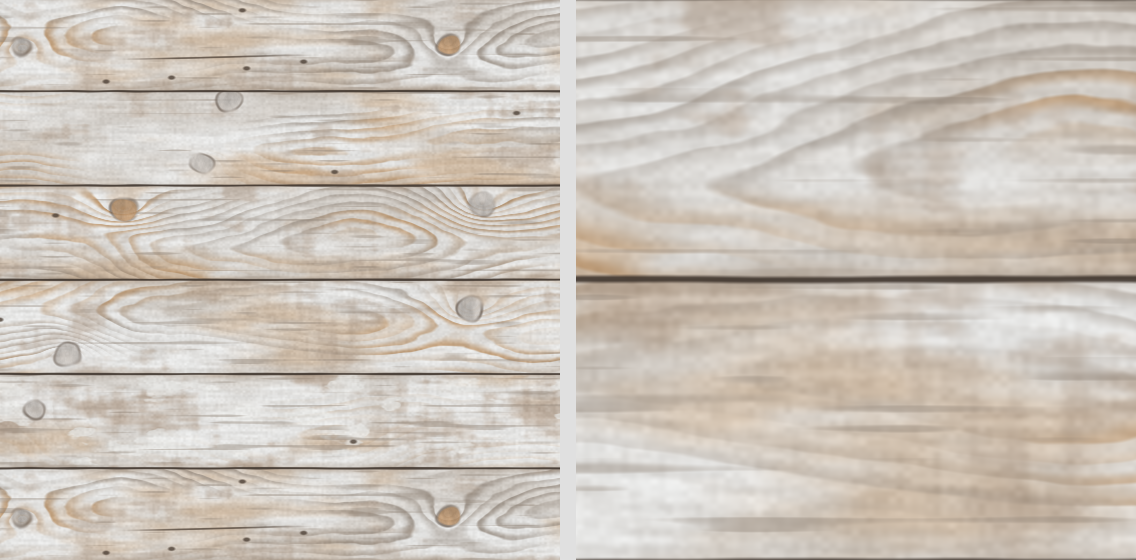
Left, the full canvas; right, a detail of the centre.
Give the GLSL for this texture, as a WebGL 1 fragment shader.

```glsl
precision highp float;
uniform vec2 u_resolution;

float hash(vec2 p) {
  p = fract(p * vec2(0.1031, 0.1137));
  p += dot(p, p.yx + 33.33);
  return fract((p.x + p.y) * p.x * 17.0);
}

float noise(vec2 p) {
  vec2 i = floor(p), f = fract(p);
  f = f * f * (3.0 - 2.0 * f);
  return mix(mix(hash(i), hash(i + vec2(1, 0)), f.x),
             mix(hash(i + vec2(0, 1)), hash(i + vec2(1, 1)), f.x), f.y);
}

float fbm(vec2 p) {
  float sum = 0.0, amp = 0.53;
  for (int i = 0; i < 4; i++) {
    sum += amp * noise(p);
    p = p * 2.03 + 17.3;
    amp *= 0.5;
  }
  return sum;
}

// Knot centre: x across the canvas, y within the plank
vec2 knotCentre(float plank, float side) {
  vec2 left = vec2(0.04 + 0.02 * plank * plank, 0.47 + 0.28 * sin(2.6 * plank));
  vec2 right = vec2(0.8 + 0.02 * plank - 0.47 * step(3.5, plank), 0.5 + 0.1 * plank);
  return mix(left, right, side);
}

void main() {
  const float pitch = 0.1683;
  vec2 uv = gl_FragCoord.xy / u_resolution;
  float level = (uv.y + 0.0045) / pitch;
  float plank = mod(floor(level), 5.0);
  vec2 q = vec2(uv.x / pitch, fract(level));
  vec2 s = q + vec2(plank * 23.7 + 5.0, plank * 11.3 + 3.0);
  float worn = 1.0 - smoothstep(0.2, 0.8, abs(plank - 1.0));

  // Growth field: arches along a wandering axis, bent around the knots
  float axis = 0.5 + 0.4 * (noise(vec2(s.x * 0.6, plank * 7.0)) - 0.5);
  float field = sqrt(pow(q.y - axis, 2.0) + 0.008)
              + 0.75 * noise(vec2(s.x * 0.5, plank * 3.0 + 40.0))
              + 0.13 * fbm(s * vec2(1.3, 3.0));
  float knot = 0.0, rim = 0.0, halo = 0.0, warmKnot = 0.0;
  for (int i = 0; i < 2; i++) {
    float side = float(i);
    float present = 1.0 - worn * side;
    vec2 c = knotCentre(plank, side);
    vec2 d = q - vec2(c.x / pitch, c.y);
    float r = length(d * vec2(0.9, 1.0)) + 0.05 * (noise(s * 7.0) - 0.5);
    float size = 0.09 + 0.05 * hash(vec2(plank + 3.0, side + 8.0));
    field += present * 0.55 * exp(-3.3 * length(d * vec2(0.6, 1.0)));
    float disc = present * (1.0 - smoothstep(size - 0.02, size + 0.015, r));
    knot = max(knot, disc);
    warmKnot += disc * step(0.5, abs(fract(plank / 3.0) < 0.1 ? 1.0 - abs(side - step(plank, 1.0)) : 0.0));
    rim = max(rim, present * (1.0 - smoothstep(0.0, 0.025, abs(r - size))) * noise(s * 8.0 + 4.0));
    halo = max(halo, present * exp(-pow(r / 0.28, 2.0)));
  }

  // Limewash over bare timber
  float patches = fbm(s * vec2(0.7, 2.2) + 9.0);
  vec3 col = mix(vec3(0.82, 0.80, 0.775), vec3(0.895, 0.895, 0.89), smoothstep(0.28, 0.56, patches));
  float lowEdge = smoothstep(2.5, 3.0, plank) * (1.0 - smoothstep(0.05, 0.5, q.y));
  float tan1 = smoothstep(0.5, 0.82, fbm(s * vec2(0.8, 2.6) + 31.0) + 0.24 * lowEdge);
  col = mix(col, vec3(0.80, 0.70, 0.59), 0.75 * tan1);
  col = mix(col, vec3(0.91, 0.91, 0.91), 0.4 * halo);

  // Growth lines, each with its own weight and warmth
  float rings = field * 12.0;
  float id = floor(rings), t = fract(rings);
  float line = smoothstep(0.25, 0.82, t) * (1.0 - smoothstep(0.82, 1.0, t));
  float weight = (0.25 + 0.75 * hash(vec2(id + 20.0, plank + 2.0)))
               * smoothstep(0.15, 0.7, noise(s * vec2(0.9, 2.5) + 70.0));
  float warmth = smoothstep(0.4, 0.75, noise(s * vec2(0.7, 2.0) + 50.0));
  vec3 lineColour = mix(vec3(0.61, 0.57, 0.53), vec3(0.72, 0.55, 0.37), warmth);
  col = mix(col, lineColour, line * weight * (0.85 - 0.65 * worn));

  // Peeled paint, heaviest on the worn plank
  float peel = fbm(s * vec2(1.5, 4.0) + 80.0) + 0.16 * (noise(s * vec2(14.0, 2.0)) - 0.5)
             + 0.12 * (noise(s * vec2(3.0, 32.0)) - 0.5);
  col = mix(col, vec3(0.70, 0.63, 0.565), smoothstep(0.56 - 0.1 * worn, 0.78, peel) * (0.5 + 0.3 * worn));
  float flakes = smoothstep(0.57, 0.66, fbm(s * vec2(2.5, 6.0) + 120.0));
  col = mix(col, vec3(0.90, 0.90, 0.89), flakes * worn * 0.75);

  // Fibres, saw marks and grit
  float fibre = noise(s * vec2(3.0, 34.0)) - 0.5;
  float saw = noise(s * vec2(32.0, 5.0)) - 0.5;
  float grit = noise(s * vec2(38.0, 44.0)) - 0.5;
  col += vec3(0.95, 1.0, 1.05) * (0.065 * fibre + 0.025 * saw + 0.05 * grit);
  float scratch = smoothstep(0.76, 0.95, noise(s * vec2(1.8, 28.0) + 200.0));
  col = mix(col, vec3(0.56, 0.51, 0.46), 0.4 * scratch);

  // Knots
  vec3 knotColour = mix(vec3(0.73, 0.71, 0.69), vec3(0.71, 0.56, 0.41), clamp(warmKnot, 0.0, 1.0));
  knotColour *= 0.8 + 0.4 * fbm(s * vec2(13.0, 9.0));
  col = mix(col, knotColour, 0.85 * knot);
  col = mix(col, vec3(0.40, 0.35, 0.31), 0.75 * rim);

  // Long drying crack and scattered pinholes
  float crackY = 0.36 + 0.12 * (uv.x - 0.4) + 0.03 * (noise(vec2(q.x * 3.0, 6.0)) - 0.5);
  float crack = (1.0 - smoothstep(0.002, 0.016, abs(q.y - crackY))) * step(plank, 0.5)
              * smoothstep(0.2, 0.32, uv.x) * (1.0 - smoothstep(0.42, 0.58, uv.x));
  vec2 cell = floor(s * 1.4);
  vec2 offset = fract(s * 1.4) - 0.3 - 0.4 * vec2(hash(cell + 7.0), hash(cell + 19.0));
  float pinhole = step(0.88, hash(cell + 41.0)) * (1.0 - smoothstep(0.015, 0.045, length(offset * vec2(0.6, 1.0))));
  col = mix(col, vec3(0.30, 0.25, 0.21), max(0.75 * crack, 0.8 * pinhole));

  // Plank edges and dark gaps
  float edge = min(q.y, 1.0 - q.y);
  float grime = (1.0 - smoothstep(0.0, 0.09, edge)) * noise(vec2(s.x * 2.5, plank + 9.0));
  col = mix(col, vec3(0.62, 0.54, 0.46), 0.5 * grime);
  float gap = 1.0 - smoothstep(0.003, 0.019, edge + 0.006 * (noise(vec2(s.x * 4.0, 3.0)) - 0.5));
  col = mix(col, vec3(0.25, 0.21, 0.18), 0.9 * gap);

  gl_FragColor = vec4(clamp(col, 0.0, 1.0), 1.0);
}
```
